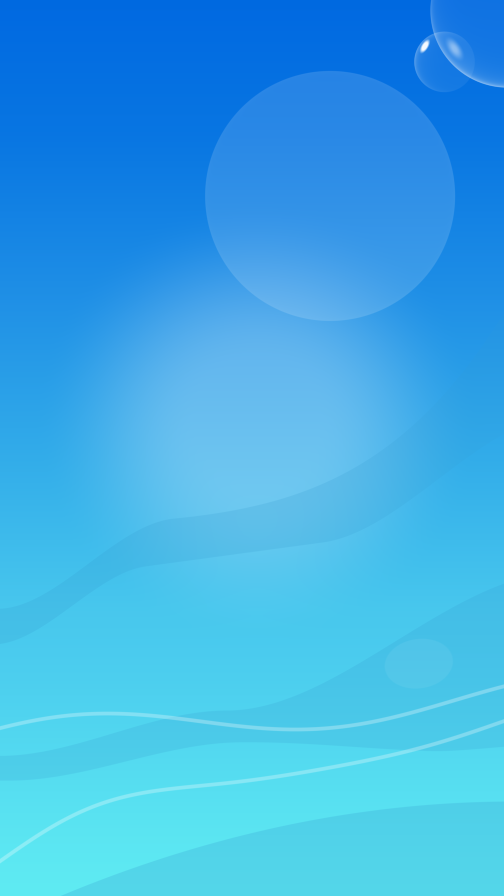
Give the GLSL for this background, as a Shadertoy shader.

```glsl
const float TAU = 6.2831853;
const float ASPECT = 16.0 / 9.0;

// Sky colours from top to bottom
const vec3 SKY_TOP   = vec3(0.00, 0.41, 0.88);
const vec3 SKY_HIGH  = vec3(0.03, 0.46, 0.885);
const vec3 SKY_UPPER = vec3(0.12, 0.56, 0.90);
const vec3 SKY_MID   = vec3(0.20, 0.68, 0.915);
const vec3 SKY_LOWER = vec3(0.28, 0.78, 0.93);
const vec3 SKY_BASE  = vec3(0.37, 0.92, 0.95);
const vec3 WAVE_TINT = vec3(0.20, 0.60, 0.81);
const vec3 LIGHT     = vec3(1.0);

// Positions and sizes, in canvas widths
const vec2  GLOW_CENTER = vec2(0.51, 0.944);
const float GLOW_RADIUS = 0.40;
const float GLOW_ALPHA  = 0.28;
const vec2  DISC_CENTER = vec2(0.655, 1.389);
const float DISC_RADIUS = 0.248;
const float DISC_ALPHA  = 0.135;
const vec2  SPOT_CENTER = vec2(0.831, 0.461);
const vec2  SPOT_SIZE   = vec2(0.068, 0.049);
const vec2  BIG_BUBBLE   = vec2(1.007, 1.757);
const vec2  SMALL_BUBBLE = vec2(0.882, 1.655);
const float LINE_HALF  = 0.0037;
const float LINE_ALPHA = 0.29;
const float WAVE_ALPHA = 0.20;
const float HILL_ALPHA = 0.25;

float pixel;

// Coverage of the negative side of a signed distance
float fill(float d) {
    return 1.0 - smoothstep(-pixel, pixel, d);
}

mat2 turn(float a) {
    return mat2(cos(a), sin(a), -sin(a), cos(a));
}

vec3 sky(float v) {
    vec3 c = mix(SKY_BASE, SKY_LOWER, smoothstep(0.0, 0.32, v) * 0.4 + 0.6 * clamp(v / 0.32, 0.0, 1.0));
    c = mix(c, SKY_MID,   clamp((v - 0.32) / 0.16, 0.0, 1.0));
    c = mix(c, SKY_UPPER, clamp((v - 0.48) / 0.19, 0.0, 1.0));
    c = mix(c, SKY_HIGH,  clamp((v - 0.67) / 0.18, 0.0, 1.0));
    return mix(c, SKY_TOP, clamp((v - 0.85) / 0.15, 0.0, 1.0));
}

// Wave edges as heights over x
float highCrest(float x) {
    return 0.57 + 0.16 * smoothstep(0.0, 0.345, x) + 0.04 * x + 0.387 * pow(x, 4.1);
}
float highTrough(float x) {
    return 0.50 + 0.115 * smoothstep(0.0, 0.29, x) + 0.135 * x + 0.19 * smoothstep(0.64, 1.1, x);
}
float lowCrest(float x) {
    return 0.278 + 0.09 * smoothstep(0.0, 0.45, x) + 0.275 * smoothstep(0.45, 1.12, x);
}
float lowTrough(float x) {
    return 0.229 + 0.076 * smoothstep(0.02, 0.48, x) - 0.018 * smoothstep(0.5, 0.9, x)
         + 0.014 * smoothstep(0.85, 1.1, x);
}
float hill(float x) {
    return 0.1875 - 0.2315 * (1.02 - x) * (1.02 - x);
}
float upperLine(float x) {
    return 0.313 + 0.083 * x + 0.034 * cos(TAU * (x - 0.15));
}
float lowerLine(float x) {
    float a = 0.5 * TAU * x;
    return 0.069 + 0.278 * x + 0.0305 * sin(a) + 0.0315 * sin(2.0 * a)
         + 0.0085 * sin(3.0 * a) + 0.004 * sin(4.0 * a);
}

float band(vec2 p, float low, float high) {
    return fill(low - p.y) * fill(p.y - high);
}

// Stroke of even width along a curve of known height and slope
float stroke(float dy, float slope) {
    return fill(abs(dy) / sqrt(1.0 + slope * slope) - LINE_HALF);
}

// Thin shell, brightest on the side facing the given direction
float bubble(vec2 p, float radius, vec2 facing, float strength) {
    float r = length(p), d = r - radius;
    float side = 0.5 + 0.5 * dot(p / max(r, 1e-4), normalize(facing));
    float rim = exp(-abs(d) / 0.004) + 0.45 * exp(-abs(d) / 0.022);
    return fill(d) * (0.06 + strength * rim * side * side);
}

float glint(vec2 p, vec2 size, float angle, float softness) {
    return 1.0 - smoothstep(1.0 - softness, 1.0, length((turn(angle) * p) / size));
}

void mainImage(out vec4 fragColor, in vec2 fragCoord) {
    vec2 uv = fragCoord / iResolution.xy;
    vec2 p = uv * vec2(1.0, ASPECT);
    pixel = 0.75 / iResolution.x;
    vec3 color = sky(uv.y);

    // Soft glow and pale disc
    float glow = 1.0 - smoothstep(0.3, 1.1, length(p - GLOW_CENTER) / GLOW_RADIUS);
    color = mix(color, LIGHT, GLOW_ALPHA * glow);
    float disc = length(p - DISC_CENTER) - DISC_RADIUS;
    color = mix(color, LIGHT, fill(disc) * (DISC_ALPHA + 0.02 * exp(-abs(disc) / 0.004)));

    // Waves, hill and oval spot
    float highFade = mix(1.0, 0.55, smoothstep(0.6, 1.0, p.x));
    color = mix(color, WAVE_TINT, WAVE_ALPHA * highFade * band(p, highTrough(p.x), highCrest(p.x)));
    color = mix(color, WAVE_TINT, WAVE_ALPHA * band(p, lowTrough(p.x), lowCrest(p.x)));
    color = mix(color, WAVE_TINT, HILL_ALPHA * fill(p.y - hill(p.x)));
    float spot = length(turn(-0.15) * (p - SPOT_CENTER) / SPOT_SIZE) - 1.0;
    color = mix(color, LIGHT, 0.06 * fill(spot * SPOT_SIZE.y));

    // Flowing lines
    float e = 0.002, y1 = upperLine(p.x), y2 = lowerLine(p.x);
    color = mix(color, LIGHT, LINE_ALPHA * stroke(p.y - y1, (upperLine(p.x + e) - y1) / e));
    color = mix(color, LIGHT, LINE_ALPHA * stroke(p.y - y2, (lowerLine(p.x + e) - y2) / e));

    // Bubbles and their highlights
    color = mix(color, LIGHT, bubble(p - SMALL_BUBBLE, 0.06, vec2(-1.0, 0.3), 0.22));
    color = mix(color, LIGHT, bubble(p - BIG_BUBBLE, 0.153, vec2(-0.4, -1.0), 0.36));
    color = mix(color, LIGHT, 0.95 * glint(p - vec2(0.843, 1.686), vec2(0.008, 0.018), 0.55, 0.6));
    color = mix(color, LIGHT, 0.45 * glint(p - vec2(0.902, 1.681), vec2(0.015, 0.031), -0.6, 0.9));
    fragColor = vec4(color, 1.0);
}
```
